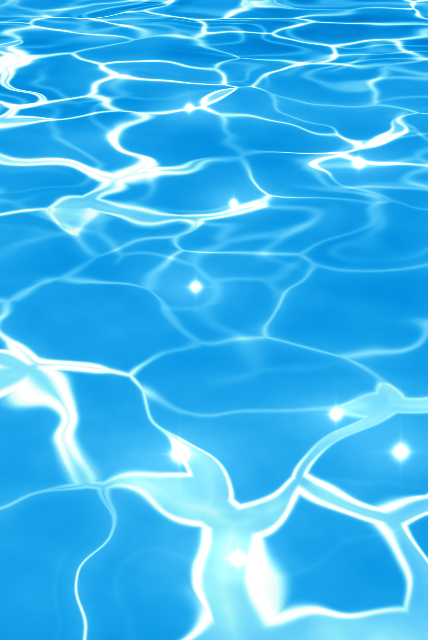
Reproduce this texture procedurally as a Shadertoy shader.

```glsl
// Sunlit swimming pool water: a web of bright caustic lines receding into ripples.

const float HORIZON = 1.5;          // height at which the surface would vanish
const vec2 CELL_RATE = vec2(3.3, 6.0);
const float WARP = 0.75;            // bending of the light web
const float LINE_WIDTH = 0.042;
const float LINE_LIGHT = 4.2;
const float HALO_LIGHT = 1.7;
const float HALO_REACH = 0.2;
const float SHEET_WIDTH = 0.24;     // folded sheets of light along the lines
const float SHEET_LIGHT = 2.3;
const int GLINTS = 8;
const vec3 DEEP = vec3(0.00, 0.41, 0.75);
const vec3 LILAC = vec3(0.20, 0.13, 0.07);
const vec3 TONES[6] = vec3[6](
    vec3(0.02, 0.57, 0.88), vec3(0.10, 0.64, 0.92), vec3(0.24, 0.73, 0.96),
    vec3(0.41, 0.82, 0.98), vec3(0.59, 0.94, 0.98), vec3(0.87, 0.98, 0.98));

float hash(vec2 p) {
    return fract(sin(dot(p, vec2(127.1, 311.7))) * 43758.5453);
}

vec2 hash2(vec2 p) {
    return vec2(hash(p), hash(p + 37.3));
}

float noise(vec2 p) {
    vec2 i = floor(p), f = fract(p);
    f = f * f * f * (f * (f * 6.0 - 15.0) + 10.0);
    return mix(mix(hash(i), hash(i + vec2(1, 0)), f.x),
               mix(hash(i + vec2(0, 1)), hash(i + vec2(1, 1)), f.x), f.y);
}

float fbm(vec2 p) {
    float sum = 0.0, amp = 0.55;
    for (int i = 0; i < 4; i++) {
        sum += amp * noise(p);
        p = mat2(1.6, 1.2, -1.2, 1.6) * p + 5.3;
        amp *= 0.48;
    }
    return sum;
}

vec2 bend(vec2 p) {
    return vec2(noise(p), noise(p + 19.7)) - 0.5;
}

// Zero on the borders between scattered cells, growing inwards
float cellBorder(vec2 p) {
    vec2 cell = floor(p);
    float nearest = 9.0, second = 9.0;
    for (int y = -1; y <= 1; y++)
    for (int x = -1; x <= 1; x++) {
        vec2 c = cell + vec2(x, y);
        float d = length(c + 0.1 + 0.8 * hash2(c) - p);
        second = min(second, max(nearest, d));
        nearest = min(nearest, d);
    }
    return second - nearest;
}

float glow(float d, float width) {
    return exp(-d * d / (width * width));
}

vec3 waterColour(float light) {
    vec3 colour = mix(TONES[0], DEEP, clamp(-light, 0.0, 1.0));
    for (int i = 1; i < 6; i++)
        colour = mix(colour, TONES[i], clamp(light - float(i - 1), 0.0, 1.0));
    return mix(colour, vec3(1.0), clamp(0.6 * (light - 5.0), 0.0, 1.0));
}

void mainImage(out vec4 fragColor, in vec2 fragCoord) {
    vec2 uv = fragCoord / iResolution.y;
    float aspect = iResolution.x / iResolution.y;

    // Surface in perspective, bent by the waves
    float depth = HORIZON / (HORIZON - uv.y);
    vec2 plane = CELL_RATE * vec2((uv.x - 0.5 * aspect) * pow(depth, 0.7), depth) + 11.0;
    vec2 p = plane + WARP * bend(plane * 1.1) + 0.22 * bend(plane * 2.7 + 4.0);
    float far = smoothstep(0.4, 0.85, uv.y);

    // Soft swells and mottled floor
    float light = -0.45 + 2.4 * fbm(plane * 0.9);
    light += 0.35 * (fbm(uv * vec2(34.0, 42.0)) - 0.5);
    light -= 1.0 * smoothstep(0.72, 1.0, uv.y);

    // Main web: halo, folded sheets and bright rims
    float d = cellBorder(p);
    float width = LINE_WIDTH * pow(depth, 0.8) * mix(0.5, 1.4, noise(p * 1.7 + 8.0));
    float strength = mix(0.25, 1.1, smoothstep(0.15, 0.75, noise(p * 0.9 + 31.0)));
    float sheet = SHEET_WIDTH * smoothstep(0.6, 0.9, noise(p * 1.1 + 53.0));
    float soft = 0.015 + fwidth(d);
    float inside = smoothstep(soft, -soft, d - sheet) * smoothstep(0.02, 0.08, sheet);
    light += HALO_LIGHT * exp(-d / HALO_REACH) * noise(p * 1.3 + 71.0);
    light += SHEET_LIGHT * inside * mix(0.6, 1.0, noise(p * 5.0));
    light += LINE_LIGHT * strength * glow(d - sheet, width);

    // Fainter second web, blurred nearby and crisp far away
    float faint = cellBorder(p * 1.25 + 0.5 * bend(p * 1.6) + 23.0);
    float shown = smoothstep(0.45, 0.8, noise(p * 0.8 + 91.0));
    light += shown * mix(0.9, 1.8, far) * glow(faint, mix(0.13, 0.08 * depth, far));

    // Ripple loops, mostly in the distance
    float level = noise(p * vec2(0.55, 0.7) + 3.0) * 3.5;
    float loopLine = abs(fract(level) - 0.5);
    light += mix(0.25, 2.1, far) * glow(loopLine, 0.045 * depth)
           * smoothstep(0.3, 0.7, noise(plane * 0.7 + 64.0));

    // Sun glints with short rays
    float haze = 0.0;
    for (int i = 0; i < GLINTS; i++) {
        vec2 h = hash2(vec2(float(i), 3.7));
        vec2 centre = vec2(mix(0.3, 0.95, h.x) * aspect, 0.08 + 0.8 * h.y);
        float size = mix(0.015, 0.006, centre.y) * mix(0.6, 1.2, hash(h * 9.0));
        vec2 r = abs(uv - centre) / size;
        float dist = length(r);
        light += 6.0 * glow(dist, 0.9) + 2.2 * exp(-dist * 0.7 - 2.5 * r.x * r.y);
        haze += glow(length(r * vec2(0.5, 1.0)), 3.5);
    }

    vec3 colour = waterColour(light) + LILAC * min(haze, 1.0);
    fragColor = vec4(clamp(colour, 0.0, 1.0), 1.0);
}
```
